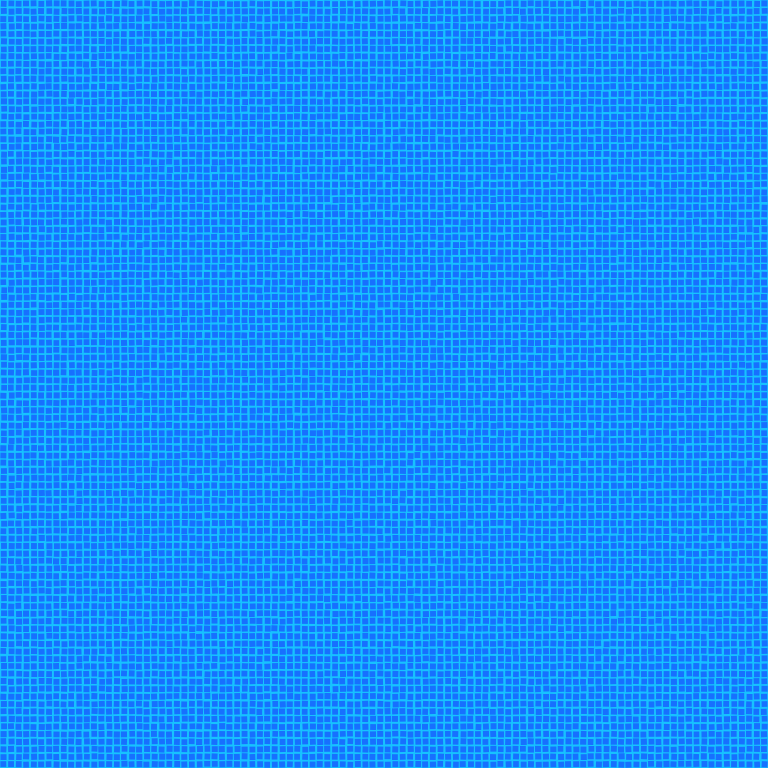
This pattern is drawn by a three.js fragment shader. Its source:

```glsl
varying vec2 vUv;

const float TILES = 102.0;       // repeats across and down
const float HALF_SIDE = 0.392;   // mean half side of a tile, in cells
const float SIZE_VARIATION = 0.018;
const float SHIFT = 0.06;        // greatest offset from the cell centre
const float TILT = 0.045;        // greatest rotation, in radians
const vec3 TILE_COLOR = vec3(0.09, 0.44, 1.0);
const vec3 GROUT_COLOR = vec3(0.09, 0.76, 1.0);

float hash(vec2 p) {
  return fract(sin(dot(p, vec2(127.1, 311.7))) * 43758.5453);
}

float signedHash(vec2 p) {
  return 2.0 * hash(p) - 1.0;
}

// Coverage of a slightly uneven square in its own cell
float tileCoverage(vec2 grid, vec2 pixel) {
  vec2 cell = floor(grid);
  vec2 shift = SHIFT * vec2(signedHash(cell), signedHash(cell + 17.3));
  vec2 halfSize = HALF_SIDE + SIZE_VARIATION
    * vec2(signedHash(cell + 41.7), signedHash(cell + 63.1));
  float angle = TILT * signedHash(cell + 89.9);

  vec2 local = fract(grid) - 0.5 - shift;
  float c = cos(angle);
  float s = sin(angle);
  local = vec2(c * local.x - s * local.y, s * local.x + c * local.y);

  vec2 coverage = clamp((halfSize - abs(local)) / pixel + 0.5, 0.0, 1.0);
  return coverage.x * coverage.y;
}

void main() {
  vec2 grid = vUv * TILES;
  vec2 pixel = max(fwidth(grid), vec2(0.0001));
  float tile = tileCoverage(grid, pixel);
  gl_FragColor = vec4(mix(GROUT_COLOR, TILE_COLOR, tile), 1.0);
}
```
